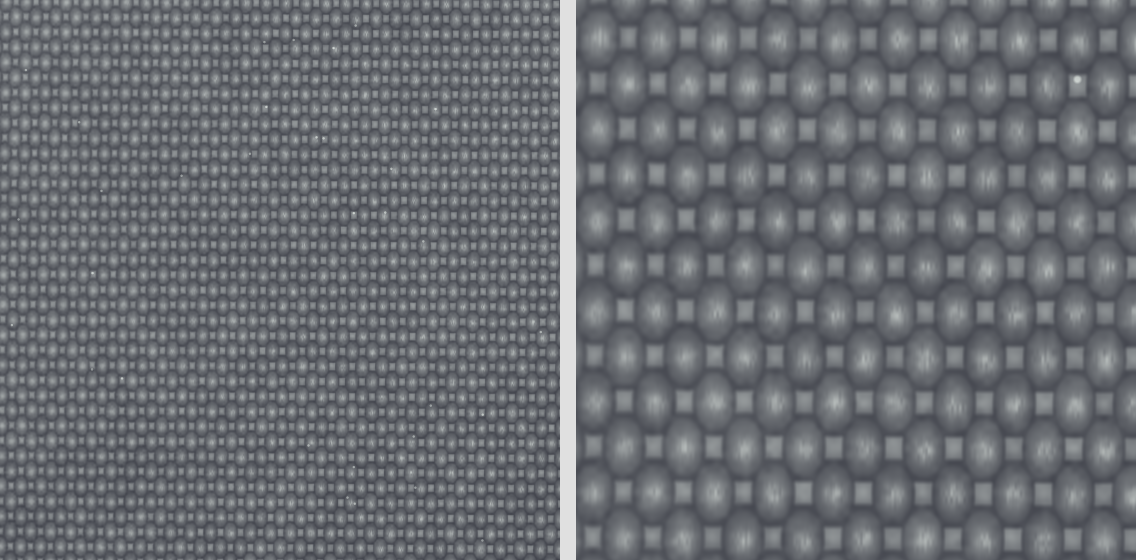
Left: the whole. Right: its middle third, enlarged.
Write a three.js fragment shader that draws this texture.

```glsl
varying vec2 vUv;

const vec2 REPEATS = vec2(28.0, 37.0);
const vec2 PHASE = vec2(14.66, 19.8);
const vec2 CENTER = vec2(0.524, 0.535);
const vec2 BEAD_HALF = vec2(0.45, 0.67);
const vec2 STUD_HALF = vec2(0.21, 0.25);
const vec3 SHADOW = vec3(0.29, 0.30, 0.33);
const vec3 SHINE = vec3(0.65, 0.67, 0.67);

float hash(vec2 p) {
  vec3 q = fract(vec3(p.xyx) * 0.1031);
  q += dot(q, q.yzx + 33.33);
  return fract((q.x + q.y) * q.z);
}

float noise(vec2 p) {
  vec2 i = floor(p);
  vec2 f = fract(p);
  f = f * f * (3.0 - 2.0 * f);
  float low = mix(hash(i), hash(i + vec2(1.0, 0.0)), f.x);
  float high = mix(hash(i + vec2(0.0, 1.0)), hash(i + 1.0), f.x);
  return mix(low, high, f.y);
}

// Slightly tilted grid: x counts columns, y counts rows
vec2 weaveGrid(vec2 uv) {
  vec2 p = uv - CENTER;
  return p * REPEATS + vec2(-0.3 * p.y, 0.2 * p.x) + PHASE;
}

// Column of the nearest part in a row, with alternate rows shifted by half
float nearestColumn(float x, float row, float shift) {
  float offset = fract(PHASE.x) + 0.5 * mod(row, 2.0) + shift;
  return floor(x - offset + 0.5) + offset;
}

vec2 toRowUnits(vec2 p) {
  return p * vec2(REPEATS.y / REPEATS.x, 1.0);
}

float boxDistance(vec2 p, vec2 halfSize, float radius) {
  vec2 q = abs(p) - halfSize + radius;
  return length(max(q, 0.0)) + min(max(q.x, q.y), 0.0) - radius;
}

// Rounded thread with a streaked highlight
float beadTone(vec2 p, float d, vec2 id, float focus) {
  float dome = max(1.0 - d * d, 0.0);
  float streak = noise(p * vec2(17.0, 6.0) + id * 13.7);
  vec2 h = (p - vec2(0.03, -0.04 + 0.08 * (hash(id + 5.0) - 0.5))) / vec2(0.22, 0.23);
  float shine = exp(-dot(h, h)) * mix(0.8, 0.4 + 0.95 * streak, focus);
  float variation = 0.04 * (hash(id) - 0.5);
  return 0.315 + 0.125 * dome + 0.2 * shine + variation;
}

// Flat square thread with a pale middle
float studTone(vec2 p, vec2 id) {
  float middle = exp(-dot(p, p) * 20.0);
  return 0.42 + 0.12 * middle + 0.12 * p.y + 0.05 * (hash(id + 41.0) - 0.5);
}

float weaveTone(vec2 grid, float focus) {
  float tone = 0.285;
  float blur = mix(0.13, 0.07, focus);
  float centerRow = floor(grid.y - fract(PHASE.y) + 0.5);
  for (int j = -1; j <= 1; j++) {
    float row = centerRow + float(j);
    float y = row + fract(PHASE.y);
    // Row parity places a bead at PHASE
    float parity = row - floor(PHASE.y);

    vec2 stud = vec2(nearestColumn(grid.x, parity, 0.5), y);
    vec2 s = toRowUnits(grid - stud);
    float studEdge = boxDistance(s, STUD_HALF, 0.07);
    float studMask = 1.0 - smoothstep(-blur, blur, studEdge);
    tone = mix(tone, studTone(s, floor(stud * 2.0)), studMask);

    vec2 bead = vec2(nearestColumn(grid.x, parity, 0.0), y);
    vec2 b = toRowUnits(grid - bead);
    vec2 r = pow(abs(b / BEAD_HALF), vec2(2.25));
    float d = pow(r.x + r.y, 1.0 / 2.25);
    float beadMask = 1.0 - smoothstep(-blur, blur, (d - 1.0) * BEAD_HALF.x);
    tone = mix(tone, beadTone(b, d, floor(bead * 2.0), focus), beadMask);
  }
  return tone;
}

// Sparse pale dust
float dust(vec2 p, float density) {
  vec2 id = floor(p);
  vec2 spot = 0.3 + 0.4 * vec2(hash(id + 3.0), hash(id + 71.0));
  float dotMask = 1.0 - smoothstep(0.08, 0.24, length(fract(p) - spot));
  return dotMask * step(1.0 - density, hash(id + 19.0));
}

void main() {
  float focus = smoothstep(0.0, 0.65, vUv.x);
  float tone = weaveTone(weaveGrid(vUv), focus);

  // Broad light and fine grain
  tone += 0.025 * (1.0 - focus) * vUv.y + 0.02 * (vUv.y - 0.5);
  tone += 0.02 * (noise(vUv * 5.0) - 0.5);
  tone += 0.05 * (noise(vUv * 230.0) - 0.5);
  tone += 0.25 * dust(vUv * 75.0, 0.006);

  float light = (tone - SHADOW.r) / (SHINE.r - SHADOW.r);
  gl_FragColor = vec4(mix(SHADOW, SHINE, light), 1.0);
}
```
